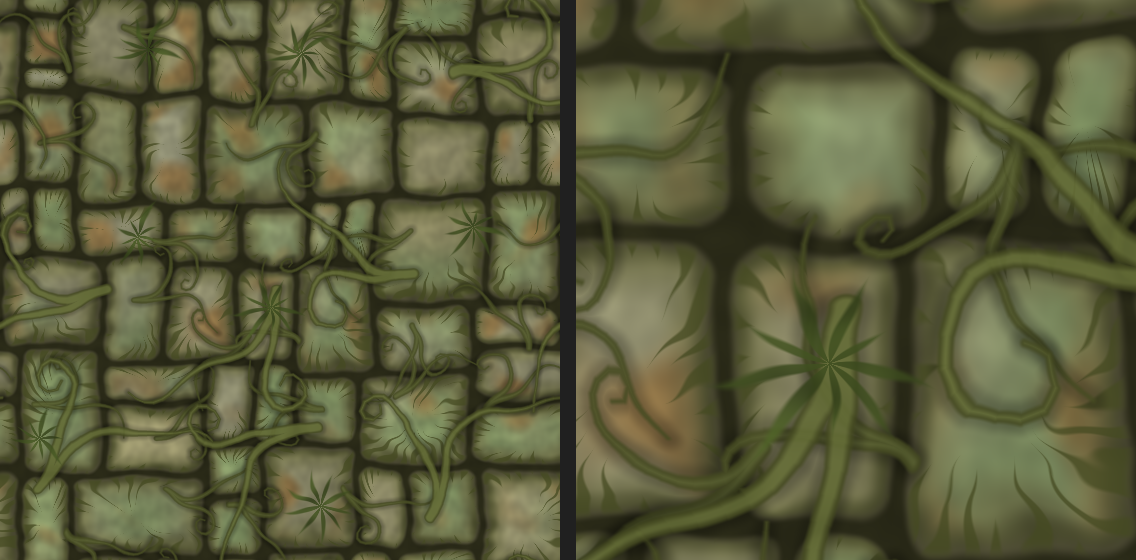
Left, the full canvas; right, a detail of the centre.
A Shadertoy shader for this texture:

```glsl
// Mossy masonry: rounded stones with fern fringes, curling vines and leaf tufts.
const float GRID = 6.0, VINE_GRID = 3.0; // stones and large vines per side
const float JITTER = 0.3, SPLIT = 0.36;  // joint shift, share of cut stones
const float CORNER = 0.15, TAU = 6.2831853;
const float FRONDS = 22.0, LEAVES = 9.0; // strokes per stone and per tuft
const vec3 MORTAR = vec3(.16, .16, .09), UMBER = vec3(.29, .28, .20),
  MOSS = vec3(.31, .32, .18), OLIVE = vec3(.42, .42, .27),
  SAND = vec3(.59, .57, .41), GREY = vec3(.53, .53, .43),
  SAGE = vec3(.48, .55, .37), OCHRE = vec3(.52, .39, .21),
  FROND = vec3(.27, .29, .13), VINE = vec3(.35, .38, .19), TUFT = vec3(.24, .30, .12);

struct Stone { float depth; vec2 offset, extent, seed; };

vec2 hash2(vec2 c) {
  vec3 q = fract(c.xyx * vec3(.1031, .1030, .0973));
  q += dot(q, q.yzx + 33.33);
  return fract((q.xx + q.yz) * q.zy);
}

// Gradient noise that wraps
float slope(vec2 cell, vec2 f, vec2 period) {
  float a = TAU * hash2(mod(cell, period) + 3.7).x;
  return dot(vec2(cos(a), sin(a)), f);
}
float noise(vec2 uv, vec2 period) {
  vec2 p = uv * period, i = floor(p), f = p - i, u = f * f * (3. - 2. * f), e = vec2(1, 0);
  return mix(mix(slope(i, f, period), slope(i + e, f - e, period), u.x),
    mix(slope(i + e.yx, f - e.yx, period), slope(i + 1., f - 1., period), u.x), u.y);
}

vec2 neighbour(vec2 p, int k) { return floor(p) + vec2(k % 3 - 1, k / 3 - 1); }
float joint(vec2 v) { return JITTER * (2. * hash2(mod(v, GRID) + 11.).x - 1.); }

// Joints run across at even lattice points, upright at odd ones
Stone findStone(vec2 p) {
  Stone best = Stone(-9., vec2(0), vec2(1), vec2(0));
  for (int k = 0; k < 9; k++) {
    vec2 c = neighbour(p, k), seed = mod(c, GRID) + 17., h = hash2(seed);
    float odd = mod(c.x + c.y, 2.), even = 1. - odd;
    vec2 lo = c + vec2(joint(c + vec2(0, even)), joint(c + vec2(odd, 0)));
    vec2 hi = c + 1. + vec2(joint(c + vec2(1, odd)), joint(c + vec2(even, 1)));
    if (h.x < SPLIT) {
      vec2 axis = hi.x - lo.x > hi.y - lo.y ? vec2(1, 0) : vec2(0, 1);
      vec2 cut = mix(lo, hi, mix(.35, .65, h.y));
      if (dot(p - cut, axis) < 0.) hi = mix(hi, cut, axis);
      else { lo = mix(lo, cut, axis); seed += 31.; }
    }
    vec2 extent = .5 * (hi - lo), q = p - .5 * (lo + hi), v = abs(q) - extent + CORNER;
    float depth = CORNER - length(max(v, 0.)) - min(max(v.x, v.y), 0.);
    if (depth > best.depth) best = Stone(depth, q, extent, seed);
  }
  return best;
}

// Forked tendrils, one arm rolled into a curl; positive inside
float vines(vec2 p, float period, float width) {
  float best = -1.;
  for (int k = 0; k < 9; k++) {
    vec2 c = neighbour(p, k), id = mod(c, period) + period;
    vec2 h = hash2(id + 51.), g = hash2(id + 83.), root = c + .2 + .6 * g;
    if (h.x > .8 || distance(p, root) > 1.15) continue;
    for (int arm = 0; arm < 2; arm++) {
      vec2 a = root;
      float angle = TAU * h.y, curl = arm == 0 ? 1.1 : .15;
      float turn = (arm == 0) == (g.x < .5) ? 1. : -1.;
      for (int i = 0; i < 22; i++) {
        float t = float(i) / 22.;
        angle += .14 * sin(9. * t + TAU * g.y) + turn * (.04 + curl * t * t * t);
        vec2 way = vec2(cos(angle), sin(angle)), q = p - a;
        float gap = length(q - way * clamp(dot(q, way), 0., .05));
        best = max(best, width * (1. - .75 * t) - gap);
        a += .05 * way;
      }
    }
  }
  return best;
}

// Pointed strokes of random reach
float strokes(float t, float r, float count, float seed, vec2 range) {
  float reach = mix(range.x, range.y, hash2(vec2(mod(floor(t), count), seed)).x);
  return smoothstep(0., .3, .9 - .9 * r / reach - abs(2. * fract(t) - 1.));
}
float turns(vec2 q) { return atan(q.y, q.x) / TAU + .5; }

float tufts(vec2 p) {
  float cover = 0.;
  for (int k = 0; k < 9; k++) {
    vec2 c = neighbour(p, k), id = mod(c, VINE_GRID), h = hash2(id + 131.);
    vec2 q = p - c - .2 - .6 * hash2(id + 157.);
    float r = length(q), t = turns(q) * LEAVES + 1.5 * r;
    if (h.x < .5) cover = max(cover, strokes(t, r, LEAVES, h.y * 40., vec2(.1, .24)));
  }
  return cover;
}

void mainImage(out vec4 fragColor, in vec2 fragCoord) {
  vec2 uv = fragCoord / iResolution.xy;
  float broad = noise(uv, vec2(7)), patches = noise(uv + .37, vec2(12));
  float brush = noise(uv + .02 * vec2(broad, patches), vec2(26, 38));
  vec2 p = uv * GRID + .09 * vec2(broad, patches) + .025 * brush;

  // Stones, pillowed from dark joints to pale faces
  Stone s = findStone(p);
  vec2 n = s.offset / s.extent, tint = hash2(s.seed + 61.), mood = hash2(s.seed + 97.);
  vec2 b = max(1. - n * n * n * n, 0.);
  float bulge = b.x * b.y, edge = s.depth * (.3 + .315 / min(s.extent.x, s.extent.y));
  vec3 face = mix(mix(SAND, GREY, tint.x), SAGE, smoothstep(.35, .9, tint.y + .5 * broad));
  face = mix(face, OCHRE, .75 * smoothstep(.35, .75, patches + .5 * mood.x));
  vec3 color = mix(MORTAR, UMBER, smoothstep(.01, .06, s.depth));
  color = mix(color, MOSS, smoothstep(.03, .1, edge) * (1. - .4 * tint.x));
  color = mix(color, mix(OLIVE, face, .25), smoothstep(.06, .18, edge + .05 * brush));
  color = mix(color, face * mix(.88, 1.08, mood.y), smoothstep(.1, .3, edge + .1 * patches) * bulge);
  color *= 1. + .06 * (n.y - n.x) * bulge + .16 * brush + .09 * noise(uv, vec2(70, 58));

  // Fern strokes from the rim
  float t = turns(n) * FRONDS + (mood.x < .5 ? -3. : 3.) * edge + .8 * brush;
  float lush = clamp(.55 + 1.3 * broad + .4 * mood.y, .15, 1.2);
  float frond = strokes(t, edge, FRONDS, tint.x * 50., lush * vec2(.08, .42));
  color = mix(color, FROND, .75 * frond * smoothstep(.02, .07, s.depth));

  // Small, then large vines with shadow and lit core
  for (float scale = 1.; scale < 3.; scale++) {
    float vine = scale * vines(p / scale, GRID / scale, .04 - .005 * scale);
    color *= 1. - .22 * smoothstep(-.06, 0., vine);
    vec3 stem = mix(FROND, VINE * (.85 + .15 * scale), smoothstep(.005, .035, vine));
    color = mix(color, stem, .85 * smoothstep(-.008, .012, vine));
  }
  color = mix(color, TUFT * (1. + .5 * brush), .85 * tufts(p * VINE_GRID / GRID));
  fragColor = vec4(color, 1);
}
```
